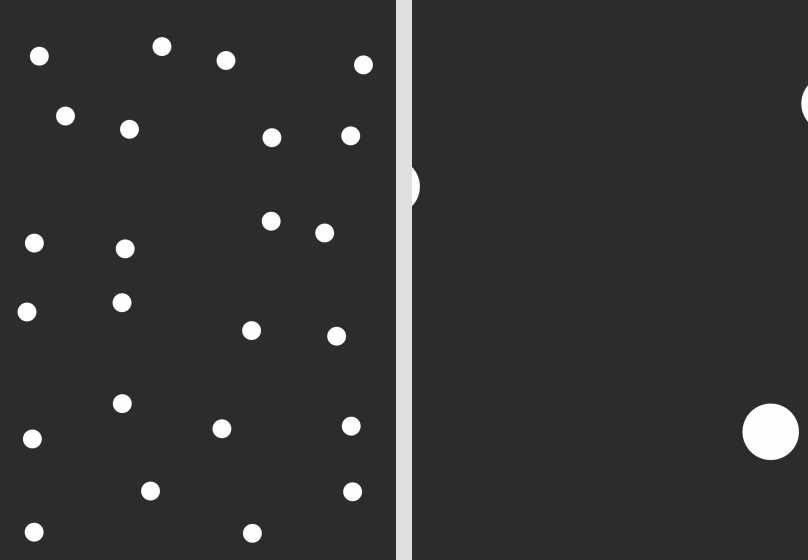
Left, the full canvas; right, a detail of the centre.
Give the GLSL for this pattern, as a WebGL 1 fragment shader.

```glsl
precision highp float;
// Sparse white dots scattered over a charcoal ground.
// The canvas is split into a coarse grid; each cell holds one whole dot,
// moved off its centre by a hash so that the spacing looks irregular.

uniform vec2 u_resolution;

#define GRID vec2(4.0, 6.0)               // columns and rows of dots
#define DOT_RADIUS 0.0168                 // in canvas heights
#define JITTER 0.27                       // largest shift, in cells
#define EDGE_PIXELS 0.7                   // half width of the soft edge
#define SEED 7.0
#define GROUND_COLOR vec3(0.18, 0.17, 0.172)
#define DOT_COLOR vec3(0.995)

// Two pseudo-random values in 0..1 for a cell
vec2 hash2(vec2 cell) {
  vec3 q = fract((cell.xyx + SEED) * vec3(0.1031, 0.1030, 0.0973));
  q += dot(q, q.yzx + 33.33);
  return fract((q.xx + q.yz) * q.zy);
}

void main() {
  // Cell index and position inside the cell
  vec2 gridPos = gl_FragCoord.xy / u_resolution * GRID;
  vec2 cell = floor(gridPos);
  vec2 center = 0.5 + JITTER * (2.0 * hash2(cell) - 1.0);

  // Distance to the dot centre, in canvas heights
  vec2 cellSize = vec2(u_resolution.x / u_resolution.y, 1.0) / GRID;
  float dist = length((fract(gridPos) - center) * cellSize);

  // Antialiased disc over the ground
  float edge = EDGE_PIXELS / u_resolution.y;
  float dotMask = 1.0 - smoothstep(DOT_RADIUS - edge, DOT_RADIUS + edge, dist);
  gl_FragColor = vec4(mix(GROUND_COLOR, DOT_COLOR, dotMask), 1.0);
}
```
